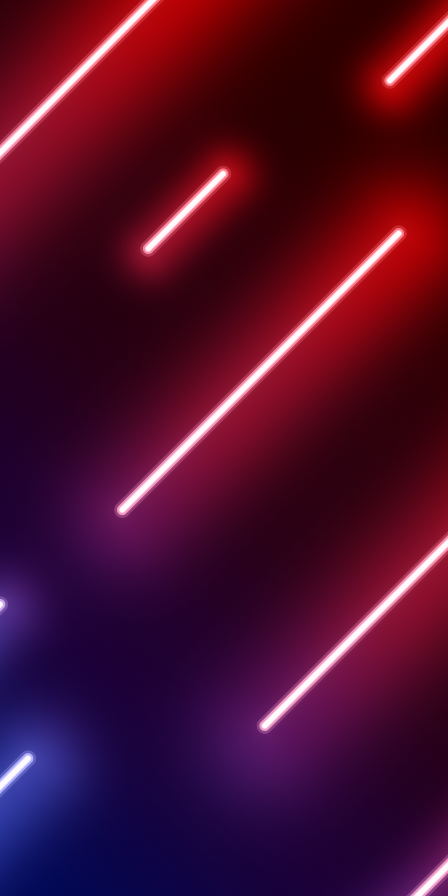
Reproduce this background procedurally as a Shadertoy shader.

```glsl
// Diagonal neon tubes glowing from blue through magenta to red on a dark gradient

// Distance to a 45 degree segment with the given lower end and horizontal run
float tubeDistance(vec2 p, vec2 lowerEnd, float run) {
    vec2 q = p - lowerEnd;
    float along = clamp((q.x + q.y) * 0.5, 0.0, run);
    return length(q - along);
}

vec3 backdropColor(float t) {
    vec3 c = mix(vec3(0.0, 0.03, 0.33), vec3(0.11, 0.0, 0.21), smoothstep(0.0, 0.28, t));
    c = mix(c, vec3(0.15, 0.0, 0.06), smoothstep(0.22, 0.55, t));
    return mix(c, vec3(0.16, 0.0, 0.0), smoothstep(0.5, 0.85, t));
}

vec3 glowColor(float t) {
    vec3 c = mix(vec3(0.2, 0.24, 0.55), vec3(0.3, 0.08, 0.26), smoothstep(0.1, 0.36, t));
    c = mix(c, vec3(0.52, 0.06, 0.13), smoothstep(0.3, 0.56, t));
    return mix(c, vec3(0.74, 0.0, 0.01), smoothstep(0.54, 0.82, t));
}

float hash(vec2 p) {
    return fract(sin(dot(p, vec2(12.9898, 78.233))) * 43758.5453);
}

void mainImage(out vec4 fragColor, in vec2 fragCoord) {
    vec2 p = fragCoord / iResolution.x;
    float pixel = 1.0 / iResolution.x;
    float t = (p.x + p.y) / 3.0;

    // Lower end x, y, horizontal run, glow radius
    vec4 tubes[8] = vec4[8](
        vec4(-0.156, 1.503, 0.68, 0.165), vec4(0.870, 1.820, 0.30, 0.075),
        vec4(0.331, 1.445, 0.167, 0.07), vec4(0.273, 0.862, 0.617, 0.145),
        vec4(0.591, 0.380, 0.60, 0.16), vec4(-0.30, 0.351, 0.30, 0.09),
        vec4(-0.2375, 0.007, 0.30, 0.12), vec4(0.859, -0.073, 0.30, 0.09));

    // Soft glows, leaning slightly to the lower right, and the nearest tube
    vec3 color = backdropColor(t);
    vec3 glow = glowColor(t);
    float nearest = 10.0;
    for (int i = 0; i < 8; i++) {
        vec4 tube = tubes[i];
        vec2 lean = vec2(0.1, -0.1) * tube.w;
        float d = tubeDistance(p - lean, tube.xy, tube.z) / tube.w;
        color += glow * exp(-d * d) * (1.0 - color) * 0.9;
        nearest = min(nearest, tubeDistance(p, tube.xy, tube.z));
    }

    // Translucent rim, tinted body and white core
    vec3 tint = mix(vec3(0.68, 0.68, 1.0), vec3(0.95, 0.58, 0.75), smoothstep(0.1, 0.38, t));
    tint = mix(tint, vec3(1.0, 0.46, 0.5), smoothstep(0.4, 0.8, t));
    color += tint * 0.18 * exp(-nearest / 0.018) * (1.0 - color);
    color = mix(color, tint, 0.28 * smoothstep(0.5, -0.5, (nearest - 0.018) / pixel));
    color = mix(color, tint, smoothstep(0.6, -0.6, (nearest - 0.012) / pixel));
    color = mix(color, vec3(1.0, 0.98, 0.99), smoothstep(0.0095, 0.004, nearest));

    // Fine dither against banding
    color += (hash(floor(fragCoord)) - 0.5) / 255.0;
    fragColor = vec4(color, 1.0);
}
```
